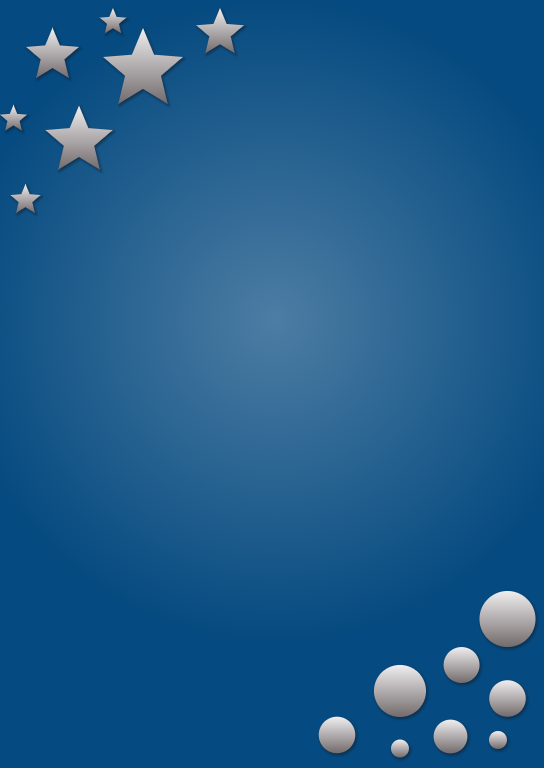
Write a WebGL 1 fragment shader that draws this background.

```glsl
precision highp float;
// Blue radial glow with silver stars at the upper left and silver discs at the lower right.

uniform vec2 u_resolution;

// Lengths are in canvas heights, with the origin at the lower left.
const vec3 GLOW_COLOR = vec3(0.300, 0.490, 0.640);
const vec3 BASE_COLOR = vec3(0.020, 0.290, 0.500);
const vec2 GLOW_CENTER = vec2(0.358, 0.583);
const float GLOW_RADIUS = 0.420;

const vec3 SILVER_TOP = vec3(0.940, 0.935, 0.940);
const vec3 SILVER_BOTTOM = vec3(0.450, 0.420, 0.425);

const vec3 SHADOW_COLOR = vec3(0.050, 0.130, 0.210);
const vec2 SHADOW_OFFSET = vec2(0.0016, -0.0022);
const float SHADOW_BLUR = 0.0045;
const float SHADOW_STRENGTH = 0.75;

const float NOTCH_RATIO = 0.45;
const float STAR_FOOT = -0.81;
const float PI = 3.14159;
const int STAR_COUNT = 7;
const int DISC_COUNT = 8;

// Layout: center in xy, radius in z.
vec3 starAt(int i) {
  if (i == 0) return vec3(0.1862, 0.9089, 0.0547);
  if (i == 1) return vec3(0.0684, 0.9277, 0.0362);
  if (i == 2) return vec3(0.1471, 0.9714, 0.0182);
  if (i == 3) return vec3(0.2865, 0.9570, 0.0326);
  if (i == 4) return vec3(0.0176, 0.8450, 0.0185);
  if (i == 5) return vec3(0.1029, 0.8164, 0.0462);
  return vec3(0.0332, 0.7396, 0.0208);
}

vec3 discAt(int i) {
  if (i == 0) return vec3(0.6608, 0.1940, 0.0365);
  if (i == 1) return vec3(0.6010, 0.1341, 0.0234);
  if (i == 2) return vec3(0.5208, 0.1003, 0.0339);
  if (i == 3) return vec3(0.6608, 0.0905, 0.0238);
  if (i == 4) return vec3(0.4388, 0.0430, 0.0238);
  if (i == 5) return vec3(0.5866, 0.0410, 0.0220);
  if (i == 6) return vec3(0.5208, 0.0254, 0.0117);
  return vec3(0.6484, 0.0365, 0.0117);
}

// Signed distances, negative inside.
float discDistance(vec2 p, float radius) {
  return length(p) - radius;
}

float starDistance(vec2 p, float radius) {
  // Fold into half of one arm, then measure to its single edge.
  float sector = 2.0 * PI / 5.0;
  float angle = abs(mod(atan(p.x, p.y) + 0.5 * sector, sector) - 0.5 * sector);
  vec2 fromTip = length(p) * vec2(sin(angle), cos(angle)) - vec2(0.0, radius);
  vec2 notch = radius * NOTCH_RATIO * vec2(sin(0.5 * sector), cos(0.5 * sector));
  vec2 edge = notch - vec2(0.0, radius);
  float along = clamp(dot(fromTip, edge) / dot(edge, edge), 0.0, 1.0);
  float side = edge.x * fromTip.y - edge.y * fromTip.x;
  return length(fromTip - edge * along) * sign(side);
}

// Soft drop shadow below an antialiased silver fill.
vec3 paintSilver(vec3 color, float shape, float shadow, float height, float pixel) {
  float shade = 1.0 - smoothstep(-SHADOW_BLUR, SHADOW_BLUR, shadow);
  color = mix(color, SHADOW_COLOR, SHADOW_STRENGTH * shade);
  vec3 silver = mix(SILVER_BOTTOM, SILVER_TOP, clamp(height, 0.0, 1.0));
  return mix(color, silver, clamp(0.5 - shape / pixel, 0.0, 1.0));
}

void main() {
  float pixel = 1.0 / u_resolution.y;
  vec2 p = gl_FragCoord.xy * pixel;

  // Background glow
  float glow = clamp(1.0 - distance(p, GLOW_CENTER) / GLOW_RADIUS, 0.0, 1.0);
  vec3 color = mix(BASE_COLOR, GLOW_COLOR, glow);

  // Stars
  for (int i = 0; i < STAR_COUNT; i++) {
    vec3 star = starAt(i);
    vec2 q = p - star.xy;
    float height = (q.y / star.z - STAR_FOOT) / (1.0 - STAR_FOOT);
    color = paintSilver(color, starDistance(q, star.z),
                        starDistance(q - SHADOW_OFFSET, star.z), height, pixel);
  }

  // Discs
  for (int i = 0; i < DISC_COUNT; i++) {
    vec3 disc = discAt(i);
    vec2 q = p - disc.xy;
    float height = 0.5 + 0.5 * q.y / disc.z;
    color = paintSilver(color, discDistance(q, disc.z),
                        discDistance(q - SHADOW_OFFSET, disc.z), height, pixel);
  }

  gl_FragColor = vec4(color, 1.0);
}
```
